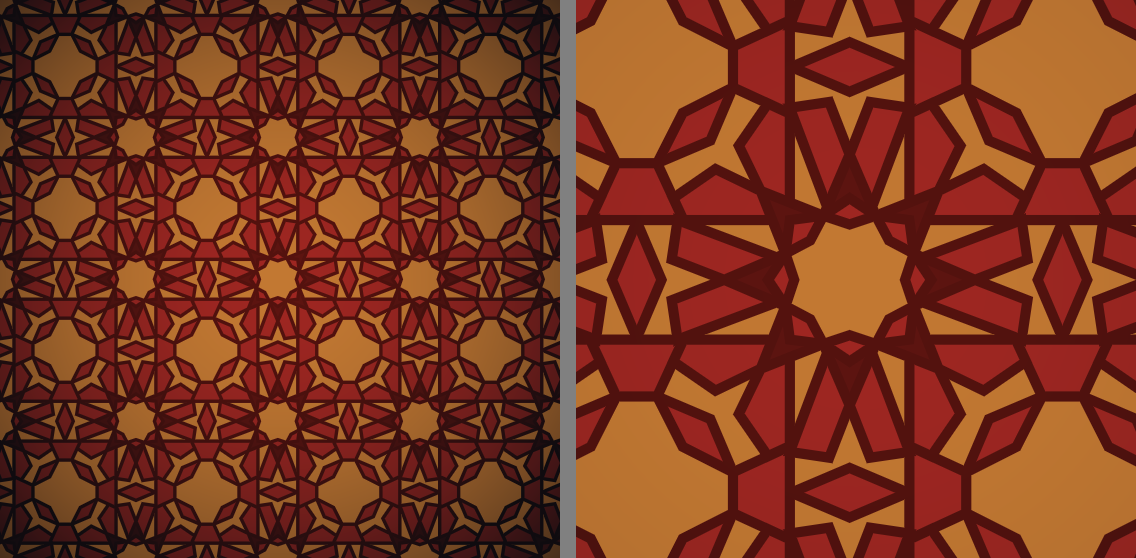
Left: the whole. Right: its middle third, enlarged.
Reproduce this pattern procedurally as a WebGL 1 fragment shader.

```glsl
precision highp float;
// Lattice of eight-fold rosettes, petals and four-pointed gold stars under a vignette.

uniform vec2 u_resolution;

// Layout: PERIOD and ORIGIN are fractions of the canvas width.
const float PERIOD = 0.2534;
const vec2 ORIGIN = vec2(-0.0038, -0.0005);
const float CELL = 292.0;        // design units per repeat
const float HALF_LINE = 3.5;     // design units

// Colours at the bright centre, and the shade at the rim.
const vec3 GOLD = vec3(0.76, 0.47, 0.195);
const vec3 RED = vec3(0.62, 0.15, 0.13);
const vec3 LINE = vec3(0.33, 0.07, 0.055);
const vec3 SHADE = vec3(0.06, 0.045, 0.06);
const float OVERLAP = 0.88;      // how close overlapped petals come to LINE
const float VIGNETTE = 0.68;

// Joints of one eighth of the cell, measured from the rosette centre.
const vec2 VALLEY = vec2(44.0, 18.0);
const vec2 AXIS_NOTCH = vec2(38.0, 0.0);
const vec2 AXIS_KITE = vec2(56.0, 0.0);
const vec2 AXIS_TIP = vec2(86.0, 0.0);
const vec2 DIAG_NOTCH = vec2(27.0);
const vec2 DIAG_KITE = vec2(41.0);
const vec2 DIAG_TIP = vec2(61.0);
const vec2 BAND_IN = vec2(53.0, 41.0);
const vec2 BAND_OUT = vec2(114.0, 41.0);
const vec2 PETAL_ROOT = vec2(50.0, 15.4);
const vec2 PETAL_AXIS = vec2(122.0, 14.0);
const vec2 PETAL_BAND = vec2(118.0, 41.0);
const vec2 PETAL_SIDE = vec2(121.0, 56.0);
const vec2 PETAL_DIAG = vec2(92.0, 76.0);
const vec2 OCTAGON = vec2(132.0, 80.0);
const vec2 LOZENGE_OUT = vec2(95.5);
const vec2 LOZENGE_IN = vec2(114.5);
const vec2 LEAF_TIP = vec2(146.0, 40.0);
const float LEAF_HALF_WIDTH = 17.0;

// Signed distance to the line a-b, negative on its left.
float edge(vec2 p, vec2 a, vec2 b) {
  vec2 along = normalize(b - a);
  vec2 q = p - a;
  return along.y * q.x - along.x * q.y;
}

// Convex polygons with mitred corners, counter-clockwise.
float quad(vec2 p, vec2 a, vec2 b, vec2 c, vec2 d) {
  return max(max(edge(p, a, b), edge(p, b, c)), max(edge(p, c, d), edge(p, d, a)));
}

float pentagon(vec2 p, vec2 a, vec2 b, vec2 c, vec2 d, vec2 e) {
  float chain = max(max(edge(p, a, b), edge(p, b, c)), edge(p, c, d));
  return max(chain, max(edge(p, d, e), edge(p, e, a)));
}

// Reflects a point into the eighth where x >= y >= 0.
vec2 foldOctant(vec2 p) {
  p = abs(p);
  return p.x < p.y ? p.yx : p;
}

float cover(float d, float pixel) {
  return clamp(0.5 - d / pixel, 0.0, 1.0);
}

// Adds a shape to the union of fills and to the nearest outline.
void addShape(float d, inout float fill, inout float outline) {
  fill = min(fill, d);
  outline = min(outline, abs(d));
}

void main() {
  vec2 uv = (gl_FragCoord.xy - 0.5 * u_resolution) / u_resolution.x;
  vec2 cell = fract((uv - ORIGIN) / PERIOD + 0.5) - 0.5;
  vec2 p = foldOctant(cell * CELL);
  float pixel = CELL / (PERIOD * u_resolution.x);

  float red = CELL;
  float overlap = CELL;
  float kite = CELL;
  float outline = CELL;

  // Rosette petals; the inner one leaves a gold wedge below the straight band.
  addShape(quad(p, PETAL_ROOT, AXIS_TIP, PETAL_AXIS, PETAL_BAND), red, outline);
  addShape(pentagon(p, BAND_IN, BAND_OUT, PETAL_SIDE, PETAL_DIAG, DIAG_TIP), red, outline);

  // Trapezoid, lozenge and leaf between the rosettes, with blunted tips.
  vec2 wide = vec2(0.5 * CELL + 8.0, 0.0);
  vec2 lift = vec2(0.0, 1.0);
  addShape(quad(p, BAND_OUT, wide + lift * BAND_OUT.y, wide + lift * OCTAGON.y, OCTAGON), red, outline);
  float lozenge = quad(p, LOZENGE_OUT, OCTAGON, LOZENGE_IN, OCTAGON.yx);
  float lozengeCap = dot(p - OCTAGON, normalize(vec2(1.0, -1.0)));
  addShape(max(lozenge, lozengeCap), red, outline);
  vec2 leaf = vec2(abs(p.x - LEAF_TIP.x), p.y);
  float leafSide = edge(leaf, vec2(LEAF_HALF_WIDTH, 0.0), vec2(0.0, LEAF_TIP.y));
  addShape(max(leafSide, p.y - LEAF_TIP.y), red, outline);

  // Dark spikes where petals overlap, with small red kites at their feet.
  vec2 mirrored = vec2(VALLEY.x, -VALLEY.y);
  addShape(quad(p, AXIS_NOTCH, mirrored, AXIS_TIP, VALLEY), overlap, outline);
  addShape(quad(p, DIAG_NOTCH, VALLEY, DIAG_TIP, VALLEY.yx), overlap, outline);
  addShape(quad(p, AXIS_NOTCH, mirrored, AXIS_KITE, VALLEY), kite, outline);
  addShape(quad(p, DIAG_NOTCH, VALLEY, DIAG_KITE, VALLEY.yx), kite, outline);

  // The vignette darkens the deeper colours sooner.
  float shade = VIGNETTE * 2.0 * dot(uv, uv);
  vec3 gold = mix(GOLD, SHADE, min(shade, 1.0));
  vec3 crimson = mix(RED, SHADE, min(1.35 * shade, 1.0));
  vec3 ink = mix(LINE, SHADE, min(2.2 * shade, 1.0));

  vec3 color = mix(gold, crimson, cover(red, pixel));
  color = mix(color, mix(crimson, ink, OVERLAP), cover(overlap, pixel));
  color = mix(color, crimson, cover(kite, pixel));
  color = mix(color, ink, cover(outline - HALF_LINE, pixel));
  gl_FragColor = vec4(color, 1.0);
}
```
